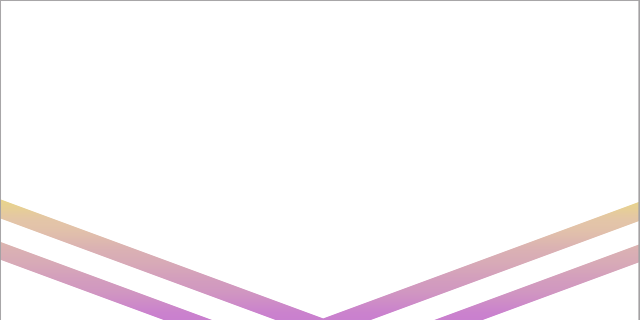
This background is drawn by a WebGL 2 fragment shader. Its source:

```glsl
#version 300 es
precision highp float;
// White panel with a thin grey frame and two V-shaped bands fading from violet to gold.
uniform vec2 u_resolution;
out vec4 fragColor;

// Soft coverage of the interval lo..hi
float band(float v, float lo, float hi, float blur) {
    return smoothstep(lo - blur, lo + blur, v) * (1.0 - smoothstep(hi - blur, hi + blur, v));
}

// Vertical gradient shared by both chevrons
vec3 chevronColor(float y) {
    vec3 color = mix(vec3(0.79, 0.50, 0.81), vec3(0.82, 0.60, 0.75), smoothstep(0.0, 0.11, y));
    color = mix(color, vec3(0.85, 0.68, 0.71), smoothstep(0.09, 0.21, y));
    color = mix(color, vec3(0.89, 0.77, 0.66), smoothstep(0.19, 0.31, y));
    return mix(color, vec3(0.91, 0.83, 0.55), smoothstep(0.30, 0.38, y));
}

void main() {
    vec2 p = gl_FragCoord.xy / u_resolution.y;
    float width = u_resolution.x / u_resolution.y;
    float pixel = 1.0 / u_resolution.y;

    // Height above a V whose tip sits just right of the centre
    float h = p.y - 0.369 * abs(p.x - 0.505 * width);
    float chevrons = max(band(h, -0.055, 0.005, 0.6 * pixel),
                         band(h, -0.184, -0.128, 0.6 * pixel));
    vec3 color = mix(vec3(1.0), chevronColor(p.y), chevrons);

    // Hairline frame, open at the bottom
    float left = 1.0 - smoothstep(0.001, 0.005, p.x);
    float right = 1.0 - smoothstep(0.003, 0.007, width - p.x);
    float top = 1.0 - smoothstep(0.001, 0.005, 1.0 - p.y);
    color = mix(color, vec3(0.64, 0.63, 0.64), max(max(left, right), top));

    fragColor = vec4(color, 1.0);
}
```
